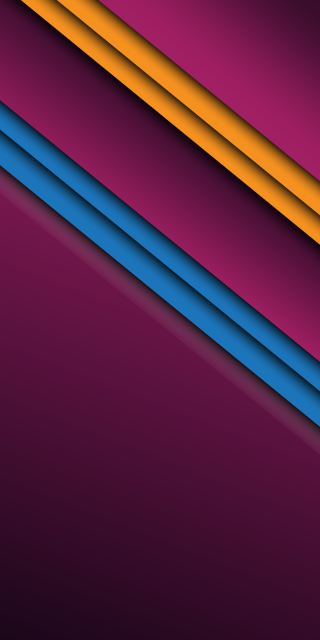
Reproduce this background procedurally as a Shadertoy shader.

```glsl
const float SLOPE = 0.818;          // fall of every band per canvas width
const float SHADOW_REACH = 0.075;
const float SHADOW_STRENGTH = 0.82;

// Heights of the band edges on the left side; the canvas is 1 wide, 2 high
const float ORANGE_TOP = 2.251;
const float ORANGE_MID = 2.145;
const float ORANGE_END = 2.053;
const float BLUE_TOP = 1.687;
const float BLUE_MID = 1.595;
const float BLUE_END = 1.484;
const float HAZE_END = 1.396;
const float CORNER = 2.818;

const vec3 ORANGE = vec3(0.96, 0.57, 0.12);
const vec3 BLUE = vec3(0.11, 0.46, 0.73);
const vec3 MAGENTA = vec3(0.63, 0.12, 0.39);
const vec3 PLUM = vec3(0.22, 0.05, 0.17);
const vec3 WINE = vec3(0.46, 0.09, 0.30);
const vec3 NIGHT = vec3(0.10, 0.025, 0.10);
const vec3 HAZE = vec3(0.62, 0.52, 0.58);

// Coverage of the area below an edge
float below(float height, float edge, float blur) {
    return 1.0 - smoothstep(-blur, blur, height - edge);
}

// Light left beneath the sheet that ends at the edge
float shade(float height, float edge) {
    float nearness = clamp(1.0 - (edge - height) / SHADOW_REACH, 0.0, 1.0);
    return 1.0 - SHADOW_STRENGTH * nearness * nearness;
}

// Lays a shaded sheet over everything below the edge
void addSheet(inout vec3 color, vec3 sheet, float height, float edge, float blur) {
    color = mix(color, sheet * shade(height, edge), below(height, edge, blur));
}

void mainImage(out vec4 fragColor, in vec2 fragCoord) {
    vec2 p = fragCoord / iResolution.xy * vec2(1.0, 2.0);
    float height = p.y + SLOPE * p.x;
    float blur = 0.7 * length(vec2(SLOPE / iResolution.x, 2.0 / iResolution.y));

    // Panel gradients
    vec3 upper = mix(MAGENTA, PLUM, smoothstep(ORANGE_TOP + 0.03, CORNER, height));
    float rise = (ORANGE_END - height) / (ORANGE_END - BLUE_TOP);
    vec3 middle = mix(PLUM, MAGENTA, clamp(rise * (0.82 + 0.18 * p.x), 0.0, 1.0));
    vec3 lower = mix(NIGHT, WINE, clamp(0.72 * p.y + 0.28 * p.x, 0.0, 1.0));

    // Pale strip along the top of the lower panel
    float hazeFade = clamp((height - HAZE_END) / (BLUE_END - HAZE_END), 0.0, 1.0);
    float hazeAmount = mix(0.07, 0.48, hazeFade) * (1.0 - below(height, HAZE_END, blur));
    lower = mix(lower, HAZE, hazeAmount);

    // Sheets from top to bottom
    vec3 color = upper;
    addSheet(color, ORANGE, height, ORANGE_TOP, blur);
    addSheet(color, ORANGE, height, ORANGE_MID, blur);
    addSheet(color, middle, height, ORANGE_END, blur);
    addSheet(color, BLUE, height, BLUE_TOP, blur);
    addSheet(color, BLUE, height, BLUE_MID, blur);
    addSheet(color, lower, height, BLUE_END, blur);

    fragColor = vec4(color, 1.0);
}
```
